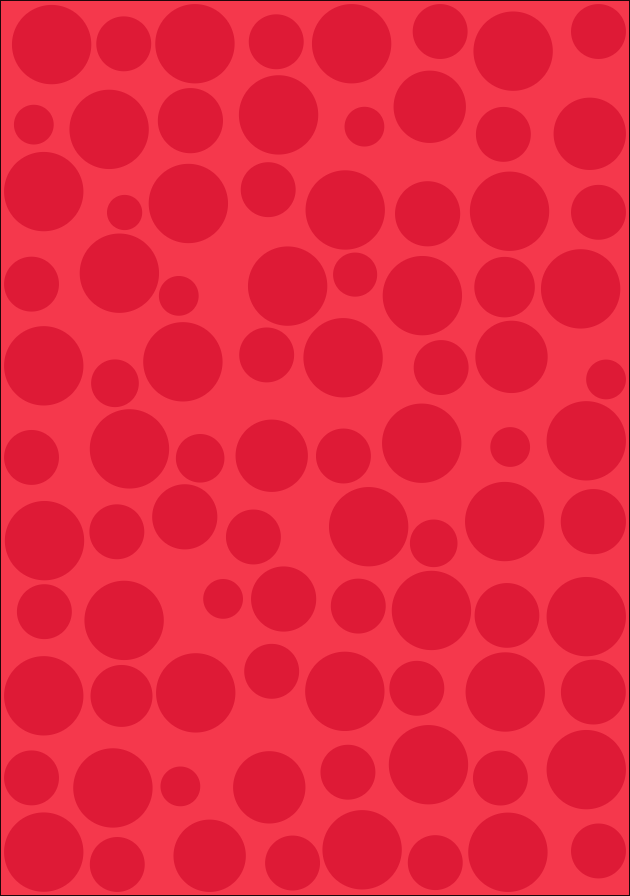
This pattern is drawn by a Shadertoy shader. Its source:

```glsl
// Scattered flat discs in five sizes on a red ground, inside a hairline frame.
// A checkerboard of cells holds them: even cells carry jittered large discs,
// odd cells try several spots for a smaller disc in the gap between those.

const float ROWS = 11.0;
const float GAP = 0.045;

// Integer hash (pcg3d), three values in 0..1
vec3 hash(ivec2 cell, int salt) {
    uvec3 v = uvec3(cell.x + 7, cell.y + 31, salt + 3) * 1664525u + 1013904223u;
    v.x += v.y * v.z; v.y += v.z * v.x; v.z += v.x * v.y;
    v ^= v >> 16u;
    v.x += v.y * v.z; v.y += v.z * v.x; v.z += v.x * v.y;
    return vec3(v >> 8u) / 16777216.0;
}

// Random centre near the cell middle; smaller discs may stray further
vec2 placeDisc(ivec2 cell, vec2 cellSize, vec2 extent, float radius, vec2 rnd) {
    float angle = 6.2832 * rnd.x;
    float reach = (0.675 - radius) * sqrt(rnd.y);
    vec2 centre = (vec2(cell) + 0.5) * cellSize + reach * vec2(cos(angle), sin(angle));
    return clamp(centre, vec2(radius + 0.05), extent - radius - 0.05);
}

// Large disc of an even cell: centre in xy, radius in z
vec3 largeDisc(ivec2 cell, vec2 cellSize, vec2 extent) {
    vec3 rnd = hash(cell, 0);
    float radius = rnd.x < 0.72 ? 0.487 : rnd.x < 0.9 ? 0.444 : 0.4;
    return vec3(placeDisc(cell, cellSize, extent, radius, rnd.yz), radius);
}

// Smaller disc of an odd cell: first spot that fits, else the roomiest one
vec3 smallDisc(ivec2 cell, ivec2 cells, vec2 cellSize, vec2 extent) {
    vec3 around[4];
    for (int i = 0; i < 4; i++) {
        int side = (i & 1) * 2 - 1;
        ivec2 next = cell + (i < 2 ? ivec2(side, 0) : ivec2(0, side));
        bool outside = any(lessThan(next, ivec2(0))) || any(greaterThanEqual(next, cells));
        around[i] = outside ? vec3(-9.0, -9.0, 0.0) : largeDisc(next, cellSize, extent);
    }
    float pick = hash(cell, 0).x;
    float wanted = pick < 0.25 ? 0.244 : pick < 0.83 ? 0.337 : 0.4;
    vec3 best = vec3(0.0);
    for (int attempt = 1; attempt <= 10; attempt++) {
        vec2 centre = placeDisc(cell, cellSize, extent, wanted, hash(cell, attempt).xy);
        float radius = wanted;
        for (int i = 0; i < 4; i++)
            radius = min(radius, distance(centre, around[i].xy) - around[i].z - GAP);
        if (radius > best.z) best = vec3(centre, radius);
        if (best.z >= wanted) break;
    }
    return best;
}

void mainImage(out vec4 fragColor, in vec2 fragCoord) {
    // One unit is one row of cells
    float pixel = ROWS / iResolution.y;
    vec2 p = fragCoord * pixel;
    vec2 extent = iResolution.xy * pixel;
    ivec2 cells = ivec2(round(extent));
    vec2 cellSize = extent / vec2(cells);
    ivec2 home = ivec2(floor(p / cellSize));

    // Signed distance to the nearest disc
    float dist = 9.0;
    for (int y = -1; y <= 1; y++)
    for (int x = -1; x <= 1; x++) {
        ivec2 cell = home + ivec2(x, y);
        if (any(lessThan(cell, ivec2(0))) || any(greaterThanEqual(cell, cells))) continue;
        vec3 disc = ((cell.x + cell.y) & 1) == 0
            ? largeDisc(cell, cellSize, extent)
            : smallDisc(cell, cells, cellSize, extent);
        dist = min(dist, distance(p, disc.xy) - disc.z);
    }

    vec3 ground = vec3(0.96, 0.22, 0.30);
    vec3 crimson = vec3(0.87, 0.10, 0.21);
    vec3 color = mix(crimson, ground, clamp(dist / pixel + 0.5, 0.0, 1.0));

    // Thin black frame
    vec2 toEdge = min(p, extent - p);
    float inside = min(toEdge.x, toEdge.y) - 0.0107;
    color *= clamp(inside / pixel + 0.5, 0.0, 1.0);

    fragColor = vec4(color, 1.0);
}
```
